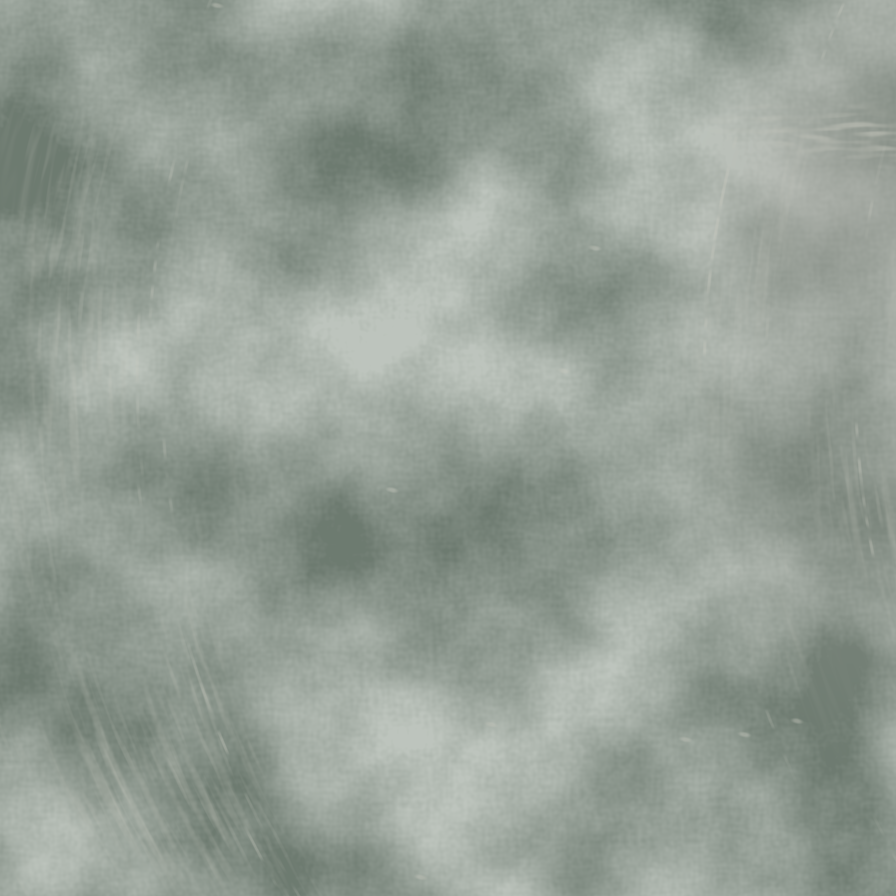
Write a WebGL 1 fragment shader that draws this texture.

```glsl
precision highp float;
// Cloudy grey-green cloth with soft blotches, fine weave and pale curved scratches.
uniform vec2 u_resolution;

const vec3 SHADOW_GREEN = vec3(0.46, 0.51, 0.47);
const vec3 PALE_GREEN = vec3(0.72, 0.75, 0.72);
const vec3 WARM_GREY = vec3(0.68, 0.68, 0.66);
const vec3 SCRATCH_PALE = vec3(0.79, 0.79, 0.75);

float hash(vec2 cell) {
  vec3 q = fract(vec3(cell.xyx) * 0.1031);
  q += dot(q, q.yzx + 33.33);
  return fract((q.x + q.y) * q.z);
}

float cornerSlope(vec2 cell, vec2 offset) {
  float angle = 6.28319 * hash(cell);
  return dot(vec2(cos(angle), sin(angle)), offset);
}

float gradientNoise(vec2 p) {
  vec2 i = floor(p);
  vec2 f = p - i;
  vec2 w = f * f * f * (f * (f * 6.0 - 15.0) + 10.0);
  vec2 e = vec2(1.0, 0.0);
  float low = mix(cornerSlope(i, f), cornerSlope(i + e.xy, f - e.xy), w.x);
  float high = mix(cornerSlope(i + e.yx, f - e.yx), cornerSlope(i + e.xx, f - e.xx), w.x);
  return mix(low, high, w.y);
}

float clouds(vec2 p) {
  float sum = 0.0;
  float amplitude = 1.0;
  for (int octave = 0; octave < 4; octave++) {
    sum += amplitude * gradientNoise(p);
    p = mat2(1.6, 1.2, -1.2, 1.6) * p + 17.3;
    amplitude *= 0.48;
  }
  return sum;
}

// Threads in both directions plus a fine grain
float weave(vec2 p) {
  float upright = gradientNoise(p * vec2(190.0, 45.0) + 60.0);
  float level = gradientNoise(p * vec2(45.0, 190.0) + 90.0);
  float grain = gradientNoise(p * 170.0 + 130.0);
  return 0.35 * (upright + level) + 0.5 * grain;
}

// Bundles of thin bristle marks that follow the arc
float bristles(vec2 arc) {
  float patches = smoothstep(-0.15, 0.4, gradientNoise(arc * vec2(9.0, 4.0) + 41.0));
  float coarse = smoothstep(0.0, 0.5, gradientNoise(arc * vec2(75.0, 5.0) + 200.0));
  float fine = smoothstep(0.0, 0.5, gradientNoise(arc * vec2(150.0, 16.0) + 310.0));
  return patches * (0.55 * coarse + 0.45 * fine);
}

// Single broken hairlines, kept to the two sides
float hairlines(vec2 arc) {
  float sum = 0.0;
  for (int k = 0; k < 8; k++) {
    float id = float(k);
    float side = mod(id, 2.0);
    float x = mix(0.27, 0.28, hash(vec2(id, 5.0))) * side * 2.5
            + 0.28 * hash(vec2(id, 9.0));
    float line = 1.0 - smoothstep(0.0005, 0.0028, abs(arc.x - x));
    float reach = smoothstep(0.0, 0.25, gradientNoise(vec2(id * 7.3, arc.y * 3.5)));
    float breaks = smoothstep(-0.15, 0.3, gradientNoise(vec2(id * 3.7, arc.y * 45.0)));
    sum += line * reach * breaks;
  }
  return min(sum, 1.0);
}

// Tiny scattered flecks
float flecks(vec2 p) {
  float sum = 0.0;
  for (int k = 0; k < 9; k++) {
    float id = float(k);
    vec2 centre = vec2(hash(vec2(id, 21.0)), hash(vec2(id, 34.0)));
    vec2 d = (p - centre) * vec2(0.45, 1.0);
    d.y += 0.35 * d.x;
    sum += 1.0 - smoothstep(0.0008, 0.004, length(d));
  }
  return min(sum, 1.0);
}

// Pale brushed edge near the upper right
float brushedEdge(vec2 p) {
  float ridge = p.y - 0.86 + 0.12 * (p.x - 0.85) + 0.03 * gradientNoise(p * 14.0);
  float strands = smoothstep(-0.2, 0.4, gradientNoise(p * vec2(22.0, 140.0) + 70.0));
  return exp(-ridge * ridge * 4000.0) * strands * smoothstep(0.74, 0.95, p.x);
}

void main() {
  vec2 p = gl_FragCoord.xy / u_resolution;
  float bend = p.y - 0.58;
  vec2 arc = vec2(p.x - 0.5 * bend * bend, p.y);

  float leftSide = 1.0 - smoothstep(0.1, 0.32, arc.x);
  float rightSide = smoothstep(0.67, 0.9, arc.x) * smoothstep(0.1, 0.45, p.y);
  float worn = max(leftSide, rightSide) * (1.0 - smoothstep(0.8, 0.92, p.y));
  float glow = exp(-dot(p - vec2(0.94, 0.78), p - vec2(0.94, 0.78)) * 60.0);

  // Blotches and weave set the tone
  float tone = 0.52 + 1.1 * clouds(p * 4.6 + vec2(3.2, 8.7));
  tone += 0.22 * weave(p) + 0.22 * glow - 0.14 * leftSide;
  vec3 color = mix(SHADOW_GREEN, PALE_GREEN, clamp(tone, -0.12, 1.08));

  // Wear warms and lightens the sides
  color = mix(color, WARM_GREY, 0.22 * rightSide + 0.25 * glow);
  color = mix(color, SCRATCH_PALE, 0.42 * worn * bristles(arc));
  float marks = 0.4 * hairlines(arc) + 0.4 * flecks(p) + 0.5 * brushedEdge(p);
  color = mix(color, SCRATCH_PALE, min(marks, 0.7));
  gl_FragColor = vec4(color, 1.0);
}
```
